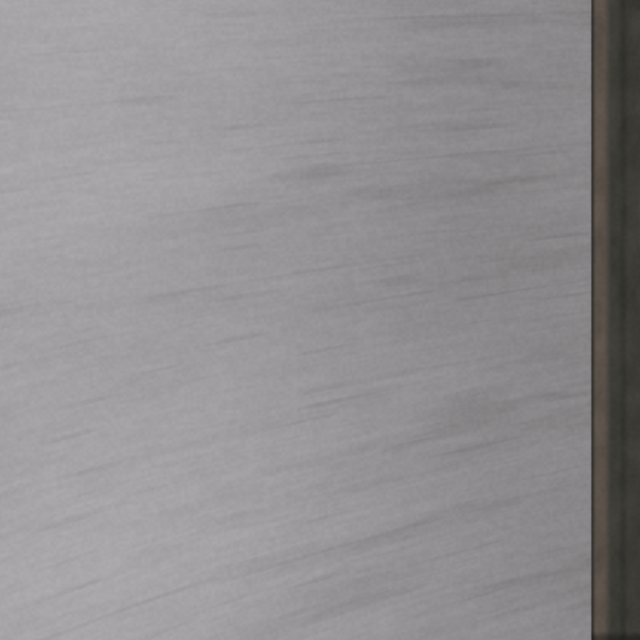
This texture is drawn by a WebGL 1 fragment shader. Its source:

```glsl
precision highp float;
uniform vec2 u_resolution;

const vec3 METAL_LIGHT = vec3(0.665, 0.657, 0.668);
const vec3 METAL_DARK = vec3(0.515, 0.506, 0.512);
const vec3 FRAME_BROWN = vec3(0.355, 0.318, 0.288);
const vec3 FRAME_DARK = vec3(0.238, 0.236, 0.215);
const vec3 GAP_COLOR = vec3(0.19, 0.18, 0.17);
const float PLATE_EDGE = 0.924;
const float BROWN_EDGE = 0.951;
const float EDGE_SOFTNESS = 0.002;
const float SLOPE_BOTTOM = 0.34;
const float SLOPE_TOP = 0.02;
const float CLOUD_STRENGTH = 0.30;
const float BAND_STRENGTH = 0.20;
const float STREAK_STRENGTH = 0.030;
const float GRAIN_STRENGTH = 0.022;

float hash(vec2 p) {
  vec3 q = fract(vec3(p.xyx) * 0.1031);
  q += dot(q, q.yzx + 33.33);
  return fract((q.x + q.y) * q.z);
}

float noise(vec2 p) {
  vec2 cell = floor(p);
  vec2 f = fract(p);
  f = f * f * (3.0 - 2.0 * f);
  float low = mix(hash(cell), hash(cell + vec2(1.0, 0.0)), f.x);
  float high = mix(hash(cell + vec2(0.0, 1.0)), hash(cell + 1.0), f.x);
  return mix(low, high, f.y);
}

float fbm(vec2 p) {
  float sum = 0.0;
  float weight = 0.53;
  for (int i = 0; i < 4; i++) {
    sum += weight * noise(p);
    p = p * 2.03 + 17.3;
    weight *= 0.5;
  }
  return sum;
}

// Soft elliptical patch in brush coordinates
float patch2(vec2 p, vec2 center, vec2 radius) {
  vec2 d = (p - center) / radius;
  return exp(-dot(d, d));
}

float grain(vec2 p) {
  return noise(p * 210.0 + 40.0) + 0.6 * noise(p * 120.0 + 90.0) - 0.8;
}

vec3 plate(vec2 p) {
  // Brush lines fan from level at the top to rising at the bottom
  float slope = mix(SLOPE_BOTTOM, SLOPE_TOP, p.y);
  vec2 brush = vec2(p.x, p.y - slope * (p.x - 0.5));

  // Broad lighting
  float shade = 0.08 + 0.72 * smoothstep(0.05, 1.0, p.x);
  shade += 0.20 * patch2(brush, vec2(0.72, 0.62), vec2(0.32, 0.26));
  shade += 0.14 * patch2(brush, vec2(0.05, 0.48), vec2(0.30, 0.12));
  shade -= 0.12 * patch2(brush, vec2(0.30, 0.25), vec2(0.28, 0.10));

  // Clouds and drawn-out smudges, stronger toward the right
  float smudge = smoothstep(0.1, 0.75, p.x);
  shade += CLOUD_STRENGTH * (fbm(brush * vec2(3.0, 8.0) + 5.0) - 0.5);
  float band = smoothstep(0.52, 0.85, fbm(brush * vec2(4.0, 22.0) + 31.0));
  shade += BAND_STRENGTH * band * (0.35 + smudge);
  vec3 color = mix(METAL_LIGHT, METAL_DARK, clamp(shade, 0.0, 1.1));

  // Fine brushing, with sparse darker scratches
  float fine = noise(brush * vec2(14.0, 150.0)) + noise(brush * vec2(30.0, 230.0) + 60.0) - 1.0;
  float scratch = smoothstep(0.74, 0.98, noise(brush * vec2(8.0, 95.0) + 12.0));
  color += STREAK_STRENGTH * (0.5 * fine - 0.8 * scratch);
  return color + GRAIN_STRENGTH * grain(p);
}

vec3 frame(vec2 p) {
  float mottle = fbm(p * vec2(45.0, 24.0) + 8.0) - 0.5;
  float toDark = smoothstep(BROWN_EDGE - 0.009, BROWN_EDGE + 0.006, p.x + 0.006 * mottle);
  vec3 color = mix(FRAME_BROWN, FRAME_DARK, toDark);
  color *= 1.0 + 0.28 * mottle;

  // Groove in the dark face, gap by the plate, shadow at the foot
  color *= 1.0 - 0.14 * exp(-pow((p.x - 0.974) / 0.006, 2.0));
  color = mix(GAP_COLOR, color, smoothstep(PLATE_EDGE, PLATE_EDGE + 0.008, p.x));
  color *= mix(0.65, 1.0, smoothstep(0.002, 0.016, p.y));
  return color + 0.6 * GRAIN_STRENGTH * grain(p);
}

void main() {
  vec2 p = gl_FragCoord.xy / u_resolution;
  float onFrame = smoothstep(PLATE_EDGE - EDGE_SOFTNESS, PLATE_EDGE + EDGE_SOFTNESS, p.x);
  gl_FragColor = vec4(mix(plate(p), frame(p), onFrame), 1.0);
}
```
